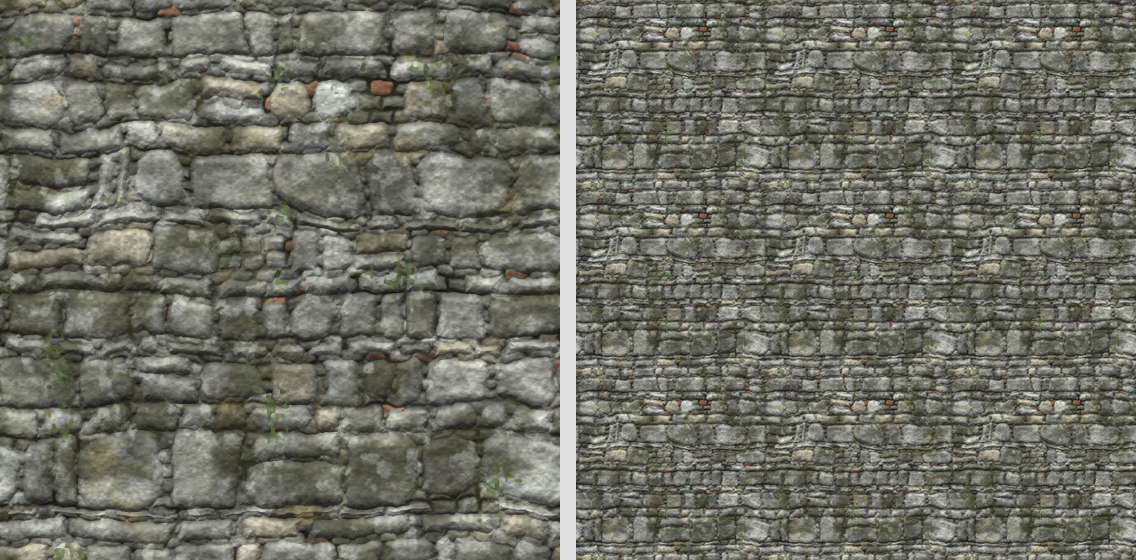
Left: one tile. Right: repeated 3 by 3.
Write a three.js fragment shader that draws this texture.

```glsl
// Weathered rubble stone wall: uneven courses, small packing stones, moss and lichen.
varying vec2 vUv;

#define COURSES 8.0
#define CHIP_GRID vec2(24.0, 40.0)
#define WARP 0.026
#define JOINT 0.0012
#define DOME 0.012
#define ROUGHNESS 0.013
#define LIGHT 0.5
#define BRIGHTNESS 1.04
#define MOSS vec3(0.24, 0.24, 0.17)
#define LICHEN vec3(0.70, 0.72, 0.70)
#define BRICK vec3(0.50, 0.34, 0.27)
#define LEAF vec3(0.29, 0.36, 0.18)

float hash(vec2 p) {
  vec3 q = fract(p.xyx * 0.1031);
  q += dot(q, q.yzx + 33.33);
  return fract((q.x + q.y) * q.z);
}

vec2 wrap(vec2 cell, vec2 n) { return floor(mod(cell + 0.5, n)); }

// Value noise with n whole cells across the canvas, so it tiles.
float noise(vec2 p, vec2 n) {
  p *= n;
  vec2 i = floor(p), f = p - i;
  f = f * f * (3.0 - 2.0 * f);
  vec2 a = wrap(i, n), b = wrap(i + 1.0, n), s = n * 3.7;
  return mix(mix(hash(a + s), hash(vec2(b.x, a.y) + s), f.x),
             mix(hash(vec2(a.x, b.y) + s), hash(b + s), f.x), f.y);
}

float fbm(vec2 p, vec2 n) {
  float sum = 0.0, amp = 0.52;
  for (int i = 0; i < 5; i++) {
    sum += amp * noise(p, n);
    n *= 2.0;
    amp *= 0.5;
  }
  return sum;
}

// Irregular 1D division: lower edge, upper edge and wrapped index.
float edgeAt(float k, float n, float seed) {
  return k + 0.65 * (hash(vec2(floor(mod(k + 0.5, n)), seed)) - 0.5);
}
vec3 span(float x, float n, float seed) {
  x *= n;
  float k = floor(x);
  if (x < edgeAt(k, n, seed)) k -= 1.0;
  else if (x >= edgeAt(k + 1.0, n, seed)) k += 1.0;
  return vec3(edgeAt(k, n, seed) / n, edgeAt(k + 1.0, n, seed) / n, floor(mod(k + 0.5, n)));
}

// Signed distance to a slightly turned, rounded block inside the bounds.
float block(vec2 p, vec2 lo, vec2 hi, vec2 id) {
  vec2 shrink = vec2(hash(id + 11.0), hash(id + 17.0));
  vec2 size = (hi - lo) * 0.5 * (1.0 - 0.16 * shrink * shrink) - JOINT;
  float radius = min(size.x, size.y) * mix(0.25, 0.8, hash(id + 23.0));
  float turn = 0.14 * (hash(id + 37.0) - 0.5);
  vec2 q = p - (lo + hi) * 0.5;
  q = abs(q + turn * vec2(-q.y, q.x)) - size + radius;
  return length(max(q, 0.0)) + min(max(q.x, q.y), 0.0) - radius;
}

// Main stones: each course is a tall row under a low one. Returns distance, id.
vec3 stones(vec2 p) {
  vec3 course = span(p.y, COURSES, 1.0);
  float ledge = mix(course.x, course.y, mix(0.58, 0.74, hash(vec2(course.z, 2.0))));
  bool tall = p.y < ledge;
  float seed = course.z * 2.0 + (tall ? 10.0 : 11.0);
  float variety = hash(vec2(seed, 5.0));
  float count = tall ? 7.0 + floor(3.0 * variety) : 10.0 + floor(5.0 * variety);
  vec3 column = span(p.x, count, seed);
  vec2 lo = vec2(column.x, tall ? course.x : ledge);
  vec2 hi = vec2(column.y, tall ? ledge : course.y);
  vec2 id = vec2(column.z, seed);
  float pick = hash(id + 41.0);
  vec2 cut = mix(lo, hi, mix(0.35, 0.65, hash(id + 53.0)));
  if (tall && pick < 0.18) {
    if (p.y < cut.y) hi.y = cut.y; else { lo.y = cut.y; id += 60.0; }
  } else if (tall && pick < 0.36) {
    if (p.x < cut.x) hi.x = cut.x; else { lo.x = cut.x; id += 60.0; }
  }
  return vec3(pick > 0.95 ? 0.02 : block(p, lo, hi, id), id);
}

// Small packing stones seen in the gaps.
vec3 chips(vec2 p) {
  float row = floor(p.y * CHIP_GRID.y);
  float shift = hash(vec2(floor(mod(row + 0.5, CHIP_GRID.y)), 7.0));
  vec2 cell = vec2(floor(p.x * CHIP_GRID.x + shift), row);
  vec2 lo = (cell - vec2(shift, 0.0)) / CHIP_GRID;
  vec2 id = wrap(cell, CHIP_GRID) + 200.0;
  return vec3(block(p, lo, lo + 1.0 / CHIP_GRID, id), id);
}

vec2 warped(vec2 p) {
  vec2 broad = vec2(noise(p, vec2(7.0)), noise(p, vec2(8.0))) - 0.5;
  vec2 ragged = vec2(fbm(p, vec2(27.0)), fbm(p, vec2(31.0))) - 0.5;
  return p + WARP * broad + 0.6 * WARP * ragged;
}

// Rounded profile from 0 at the rim to 1 inside.
float bulge(float d, float width) {
  float t = 1.0 - clamp(-d / width, 0.0, 1.0);
  return 1.0 - t * t;
}

float relief(vec2 p) {
  vec2 w = warped(p);
  float height = max(bulge(stones(w).x, 0.02), 0.4 * bulge(chips(w).x, 0.009));
  return DOME * height + ROUGHNESS * fbm(p, vec2(26.0, 32.0));
}

// Stone tint with darkened rims.
vec3 rock(vec3 s, float rim) {
  vec3 tint = mix(vec3(0.41, 0.41, 0.37), vec3(0.58, 0.59, 0.56), hash(s.yz + 71.0));
  tint = mix(tint, vec3(0.54, 0.51, 0.42), 0.6 * step(0.82, hash(s.yz + 83.0)));
  return tint * mix(0.68, 1.0, smoothstep(0.0, rim, -s.x));
}

void main() {
  vec2 p = vUv, w = warped(p);
  vec3 s = stones(w), c = chips(w);

  // Mortar, then packing stones, then main stones.
  vec3 color = mix(vec3(0.14, 0.14, 0.10), vec3(0.42, 0.42, 0.36), smoothstep(0.3, 0.7, fbm(p, vec2(19.0))));
  vec3 chip = mix(rock(c, 0.006) * 0.85, BRICK, step(0.95, hash(c.yz + 97.0)));
  color = mix(color, chip, 0.8 - 0.8 * smoothstep(-0.002, 0.002, c.x));
  color = mix(color, rock(s, 0.01), 1.0 - smoothstep(-0.0018, 0.0018, s.x));

  // Weathering: stains, moss, pale and yellow lichen.
  color *= mix(0.78, 1.2, smoothstep(0.25, 0.75, fbm(p, vec2(17.0))));
  color = mix(color, MOSS, 0.6 * smoothstep(0.5, 0.68, fbm(p, vec2(9.0, 12.0))));
  color = mix(color, LICHEN, 0.4 * smoothstep(0.55, 0.72, fbm(p, vec2(38.0))));
  color = mix(color, vec3(0.56, 0.52, 0.36), 0.4 * smoothstep(0.7, 0.78, fbm(p, vec2(11.0))));

  // Soft light from above, and grain.
  vec2 up = vec2(-0.0006, 0.003);
  float slope = (relief(p) - relief(p + up)) / length(up);
  color *= clamp(1.0 + LIGHT * slope, 0.5, 1.25);
  color *= 0.9 + 0.2 * noise(p, vec2(170.0));

  // Sparse leaves.
  float plant = smoothstep(0.68, 0.76, fbm(p, vec2(10.0, 8.0))) * smoothstep(0.55, 0.75, noise(p, vec2(125.0, 113.0)));
  color = mix(color, LEAF * (0.6 + 0.8 * noise(p, vec2(130.0))), 0.7 * plant);

  gl_FragColor = vec4(clamp(color * BRIGHTNESS, 0.0, 1.0), 1.0);
}
```
